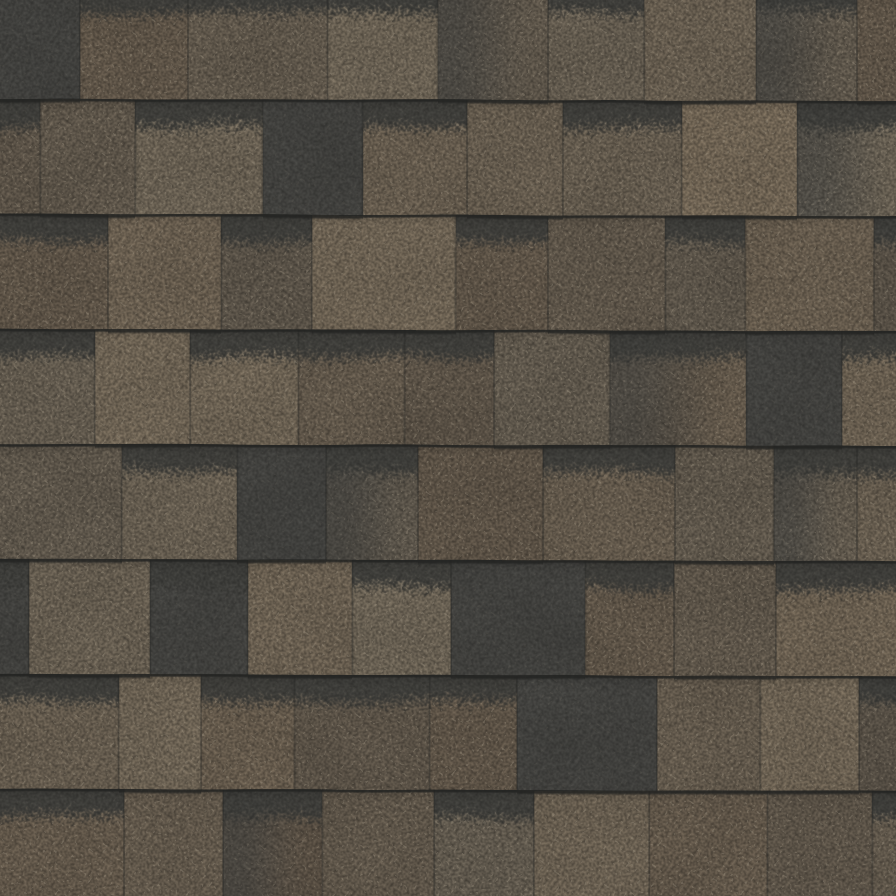
Reproduce this texture procedurally as a Shadertoy shader.

```glsl
// Laminated roof shingles: overlapping courses cut into tabs of uneven width.
// Raised tabs alternate with recessed ones that carry a soft dark band on top;
// gradient noise supplies the mineral granules, flecks and tonal drift.

const float COURSES = 7.79;      // courses per canvas height
const float TABS = 8.3;          // tabs per canvas width
const float FIRST_COURSE = 0.0177;
const float TILT = 0.0025;
const float CUT_JITTER = 0.42;
const vec3 SHADOW = vec3(0.135, 0.137, 0.13);
const vec3 BAND = vec3(0.232, 0.232, 0.22);
const vec3 CHARCOAL = vec3(0.248, 0.247, 0.236);
const vec3 UMBER = vec3(0.330, 0.300, 0.260);
const vec3 TAN = vec3(0.425, 0.386, 0.327);
const vec3 FLECK = vec3(0.60, 0.56, 0.49);
const mat2 TURN = mat2(0.8, 0.6, -0.6, 0.8);   // keeps granules off the pixel axes

vec2 hash2(vec2 p) {
    vec3 q = fract(p.xyx * vec3(0.1031, 0.1030, 0.0973));
    q += dot(q, q.yzx + 33.33);
    return fract((q.xx + q.yz) * q.zy);
}

float gradientDot(vec2 cell, vec2 offset) {
    float angle = 6.28318 * hash2(cell).x;
    return dot(vec2(cos(angle), sin(angle)), offset);
}

float gradientNoise(vec2 p) {
    vec2 i = floor(p), f = p - i;
    vec2 u = f * f * f * (f * (f * 6.0 - 15.0) + 10.0);
    vec2 e = vec2(1.0, 0.0);
    return mix(mix(gradientDot(i, f), gradientDot(i + e, f - e), u.x),
               mix(gradientDot(i + e.yx, f - e.yx), gradientDot(i + 1.0, f - 1.0), u.x), u.y);
}

float tabEdge(float id, float row) {
    return id + CUT_JITTER * (hash2(vec2(id + 19.0, row * 7.0 + 31.0)).x - 0.5);
}

// Returns tab id, distance to the nearest cut, and position across the tab.
vec3 findTab(float x, float row) {
    float t = x * TABS + 3.0 + 0.43 * row + hash2(vec2(row + 9.0, 4.0)).x;
    float id = floor(t);
    if (t < tabEdge(id, row)) id -= 1.0;
    else if (t >= tabEdge(id + 1.0, row)) id += 1.0;
    float left = tabEdge(id, row), right = tabEdge(id + 1.0, row);
    return vec3(id, min(t - left, right - t) / TABS, (t - left) / (right - left));
}

// Alternating layers, with an occasional tab breaking the rhythm.
float isRaised(float id, float row) {
    float flip = step(0.93, hash2(vec2(id + 57.0, row + 83.0)).y);
    return mod(id + row + flip, 2.0);
}

vec3 tabColour(float id, float row, float across, float raised) {
    vec2 pick = hash2(vec2(id * 3.0 + 41.0, row * 5.0 + 67.0));
    vec2 tint = hash2(vec2(id + 113.0, row + 29.0));
    vec3 brown = mix(UMBER, TAN, clamp(pick.y * 0.85 + 0.12 * raised, 0.0, 1.0));
    brown += 0.012 * (tint.x - 0.5) * vec3(1.0, -0.2, -1.0);
    // A few brown tabs drift into charcoal toward one end.
    float drift = step(0.92, tint.y) * (1.0 - smoothstep(0.1, 0.9, across));
    return mix(brown, CHARCOAL, max(step(pick.x, 0.14), 0.65 * drift));
}

void mainImage(out vec4 fragColor, in vec2 fragCoord) {
    vec2 uv = fragCoord / iResolution.y;
    float px = 1.0 / iResolution.y;

    // Course and tab lookup; v runs downward through the course.
    float wobble = 0.0012 * gradientNoise(uv * vec2(9.0, 5.0));
    float s = (1.0 - uv.y + FIRST_COURSE - TILT * uv.x + wobble) * COURSES;
    float row = floor(s), v = s - row;
    vec3 tab = findTab(uv.x, row);
    float raised = isRaised(tab.x, row);

    // Granules at two scales, plus broad weathering.
    vec2 grainUv = TURN * uv + 2.0;
    float fine = gradientNoise(grainUv * 317.0);
    float coarse = gradientNoise(grainUv.yx * 163.0 + 17.3);
    float cloud = gradientNoise(uv * vec2(13.0, 17.0) + 5.7);
    vec3 colour = tabColour(tab.x, row, tab.z, raised);
    colour *= 1.0 + 0.07 * cloud;

    // Soft, granular dark band on recessed tabs.
    float ragged = v + 0.08 * fine + 0.06 * coarse + 0.05 * cloud;
    float band = (1.0 - raised) * (1.0 - smoothstep(0.16, 0.32, ragged));
    colour = mix(colour, BAND, 0.95 * band);

    // Granule contrast grows with the lightness of the surface.
    float light = smoothstep(0.23, 0.36, colour.r);
    colour *= 1.0 + mix(0.2, 0.34, light) * fine + 0.13 * coarse;
    float flecks = smoothstep(0.24, 0.5, gradientNoise(grainUv * 281.0 + 43.9));
    colour = mix(colour, FLECK, flecks * mix(0.06, 0.36, light));

    // Thin cuts between tabs.
    float cut = 1.0 - smoothstep(0.0003, 0.0007 + px, tab.y);
    colour = mix(colour, SHADOW, 0.36 * cut);

    // Shadow beneath the course above, deeper under its raised tabs.
    float above = isRaised(findTab(uv.x, row - 1.0).x, row - 1.0);
    float depth = mix(0.024, 0.038, above);
    float aa = px * COURSES;
    float lip = 1.0 - smoothstep(depth * 0.35, depth + 0.6 * aa, v);
    lip = max(lip, smoothstep(1.0 - aa, 1.0, v));
    colour *= 1.0 - 0.1 * (1.0 - smoothstep(0.0, 0.11, v));
    colour = mix(colour, SHADOW, 0.85 * lip);

    fragColor = vec4(clamp(colour, 0.0, 1.0), 1.0);
}
```
